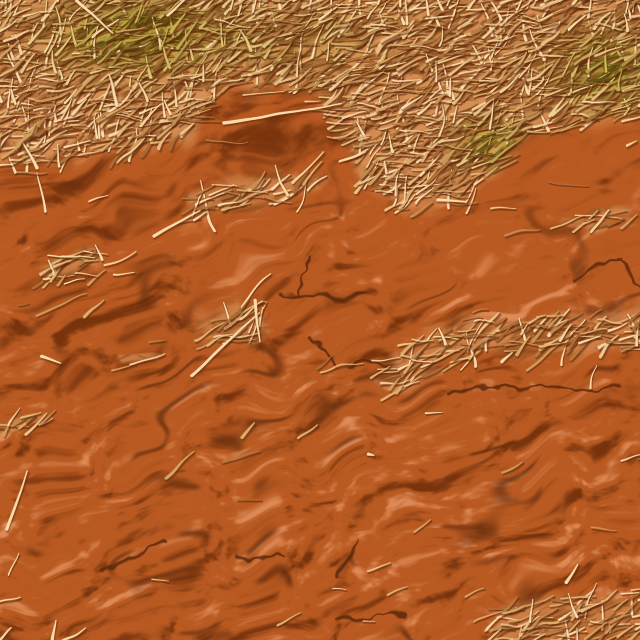
Write a WebGL 2 fragment shader that draws this texture.

```glsl
#version 300 es
precision highp float;
uniform vec2 u_resolution;
out vec4 fragColor;

const vec3 SOIL = vec3(0.72, 0.35, 0.13);
const vec3 SOIL_DARK = vec3(0.47, 0.20, 0.05);
const vec3 SOIL_LIGHT = vec3(0.87, 0.54, 0.34);
const vec3 STRAW_SHADE = vec3(0.66, 0.41, 0.20);
const vec3 STRAW = vec3(0.86, 0.66, 0.40);
const vec3 STRAW_LIGHT = vec3(0.99, 0.86, 0.67);
const vec3 GRASS_DARK = vec3(0.32, 0.29, 0.04);
const vec3 GRASS = vec3(0.80, 0.74, 0.30);

// Segments as start.xy, end.xy
const vec4 PATCHES[9] = vec4[9](
  vec4(.31, .68, .49, .72), vec4(.08, .575, .14, .585), vec4(.34, .49, .39, .50),
  vec4(.63, .425, .72, .475), vec4(.75, .475, 1., .485), vec4(.80, .02, 1., .04),
  vec4(.0, .335, .07, .35), vec4(.89, .655, .98, .66), vec4(.19, .435, .24, .44));
const float PATCH_RADIUS[9] = float[9](.022, .022, .03, .034, .032, .038, .012, .012, .010);
const vec4 CRACKS[11] = vec4[11](
  vec4(.44, .545, .575, .535), vec4(.555, .43, .66, .445), vec4(.70, .39, .965, .392),
  vec4(.155, .105, .25, .15), vec4(.375, .125, .45, .14), vec4(.535, .10, .565, .16),
  vec4(.52, .022, .625, .04), vec4(.89, .565, .96, .60), vec4(.955, .60, 1., .55),
  vec4(.465, .545, .49, .59), vec4(.48, .465, .53, .43));
const vec4 STEMS[11] = vec4[11](
  vec4(.35, .808, .534, .837), vec4(.241, .632, .312, .67), vec4(.30, .414, .405, .512),
  vec4(.01, .173, .043, .264), vec4(.083, 0., .087, .03), vec4(.398, .532, .405, .467),
  vec4(.885, .09, .903, .117), vec4(.12, 1., .176, .948), vec4(.685, .688, .728, .685),
  vec4(.066, .442, .094, .433), vec4(.575, .29, .584, .288));

vec3 hash3(vec2 p) {
  vec3 q = fract(p.xyx * vec3(.1031, .1030, .0973));
  q += dot(q, q.yxz + 33.33);
  return fract((q.xxy + q.yzz) * q.zyx);
}

float noise(vec2 p) {
  vec2 i = floor(p), f = fract(p);
  f = f * f * (3.0 - 2.0 * f);
  return mix(mix(hash3(i).x, hash3(i + vec2(1, 0)).x, f.x),
             mix(hash3(i + vec2(0, 1)).x, hash3(i + 1.0).x, f.x), f.y);
}

float fbm(vec2 p) {
  float sum = 0.0, amp = 0.5;
  for (int i = 0; i < 4; i++) {
    sum += amp * noise(p);
    p = mat2(1.9, .5, -.5, 1.9) * p + 7.3;
    amp *= 0.55;
  }
  return sum;
}

vec2 wobble(vec2 p, float freq) {
  return vec2(noise(p * freq), noise(p * freq + 31.)) - .5;
}

// Returns distance to a segment and position along it
vec2 segment(vec2 p, vec2 a, vec2 b) {
  vec2 v = b - a;
  float t = clamp(dot(p - a, v) / dot(v, v), 0.0, 1.0);
  return vec2(length(p - a - v * t), t);
}

float blob(vec2 p, vec2 centre, vec2 size) {
  vec2 d = (p - centre) / size;
  return exp(-dot(d, d));
}

float fieldEdge(float x) {
  return 0.735 + 0.035 * smoothstep(0., .28, x) + 0.085 * smoothstep(.28, .36, x)
    - 0.18 * smoothstep(.47, .61, x) + 0.125 * smoothstep(.69, .88, x);
}

float strawDensity(vec2 p) {
  float density = smoothstep(-.015, .035, p.y - fieldEdge(p.x));
  for (int i = 0; i < 9; i++) {
    float d = segment(p, PATCHES[i].xy, PATCHES[i].zw).x;
    density = max(density, 0.7 * smoothstep(1.3, 0.4, d / PATCH_RADIUS[i]));
  }
  return max(density, 0.007);
}

float grassAmount(vec2 p) {
  return min(1.0, blob(p, vec2(.20, .95), vec2(.12, .06)) + blob(p, vec2(.95, .89), vec2(.08, .06))
    + blob(p, vec2(.77, .78), vec2(.05, .035)) + 0.4 * blob(p, vec2(.42, .94), vec2(.2, .05)));
}

// Paints one blade with a shadow beneath it
vec3 paintBlade(vec3 col, vec2 p, vec2 a, vec2 b, float width, vec3 tint, float aa) {
  float shadow = segment(p + vec2(-.0012, .003), a, b).x;
  col = mix(col, SOIL_DARK * 0.8, 0.6 * smoothstep(width * 1.8, 0.0, shadow));
  vec2 s = segment(p, a, b);
  float taper = width * mix(1.0, 0.4, s.y);
  return mix(col, tint, smoothstep(taper + aa, taper - aa, s.x));
}

vec3 scatterBlades(vec3 col, vec2 p, float cells, float seed, float aa) {
  vec2 home = floor(p * cells);
  for (int k = 0; k < 9; k++) {
    vec2 cell = home + vec2(k % 3, k / 3) - 1.0;
    vec3 h = hash3(cell + seed), r = hash3(cell + seed + 57.7);
    vec2 centre = (cell + h.xy) / cells;
    float angle = 0.38 + (r.x - 0.5) * 1.1 + step(.88, r.z) * 1.1;
    vec2 arm = vec2(cos(angle), sin(angle)) * mix(.3, .95, r.y) / cells;
    if (segment(p, centre - arm, centre + arm).x > .008 || h.z > strawDensity(centre)) continue;
    float green = grassAmount(centre);
    vec3 tint = mix(mix(STRAW_SHADE, STRAW, smoothstep(0., .45, r.z)), STRAW_LIGHT, smoothstep(.35, .9, r.z));
    tint = mix(tint, mix(GRASS_DARK, GRASS, r.z), green * step(r.y, .9));
    col = paintBlade(col, p, centre - arm, centre + arm, mix(.0011, .0025, r.x), tint, aa);
  }
  return col;
}

vec3 soil(vec2 p) {
  vec2 q = mat2(.955, -.296, .296, .955) * p * vec2(13., 34.) + 1.3 * wobble(p, 16.);
  float height = fbm(q);
  float relief = height - fbm(q + vec2(-.15, .4));
  float rough = 0.6 + 0.4 * smoothstep(.75, .3, p.y);
  float shade = blob(p, vec2(.42, .79), vec2(.13, .05)) + 0.5 * blob(p, vec2(.14, .48), vec2(.22, .07))
    + 0.6 * blob(p, vec2(.14, .71), vec2(.2, .04)) + 0.6 * blob(p, vec2(.53, .53), vec2(.13, .025))
    + 0.4 * blob(p, vec2(.85, .38), vec2(.17, .04));
  float broad = noise(p * vec2(5., 9.) + 3.) - .5;
  float tone = relief * 1.5 * rough + broad * .2 + (height - .5) * .25 - shade * .3;
  vec3 col = mix(SOIL, SOIL_LIGHT, smoothstep(.08, .5, tone));
  col = mix(col, SOIL_DARK, smoothstep(-.05, -.55, tone));
  // Fine broken fissures
  float fissure = smoothstep(.09, .0, abs(noise(q * .6 + 13.) - .5)) * smoothstep(.52, .75, noise(p * 17. + 5.));
  return mix(col, SOIL_DARK * .75, .65 * fissure * rough);
}

void main() {
  vec2 p = gl_FragCoord.xy / u_resolution;
  float aa = 0.7 / min(u_resolution.x, u_resolution.y);
  vec3 col = soil(p);
  // Long cracks
  vec2 bent = p + .025 * wobble(p, 28.) + .008 * wobble(p, 90.);
  for (int i = 0; i < 11; i++) {
    float d = segment(bent, CRACKS[i].xy, CRACKS[i].zw).x;
    float width = .006 * noise(p * 45. + float(i));
    col = mix(col, SOIL_DARK * .7, .8 * smoothstep(width + .0015, width * .2, d));
  }
  // Litter beneath the blades
  float litter = strawDensity(p + .03 * wobble(p, 30.));
  vec2 grain = mat2(.94, -.34, .34, .94) * p * vec2(28., 100.) + 1.5 * wobble(p, 25.);
  float streak = fbm(grain);
  vec3 bed = mix(STRAW_SHADE * .85, mix(SOIL_LIGHT, STRAW, .45), smoothstep(.3, .6, streak));
  bed = mix(bed, mix(GRASS_DARK, GRASS, smoothstep(.3, .75, streak)), .85 * grassAmount(p));
  col = mix(col, bed, .85 * litter);
  vec2 curl = p + .009 * wobble(p, 32.);
  for (int layer = 0; layer < 8; layer++)
    col = scatterBlades(col, curl, 20. + 3. * float(layer), 19.3 * float(layer), aa);
  // Long stems
  for (int i = 0; i < 11; i++)
    col = paintBlade(col, p + .003 * wobble(p, 30.), STEMS[i].xy, STEMS[i].zw, .0026, STRAW_LIGHT, aa);
  fragColor = vec4(col, 1.0);
}
```
